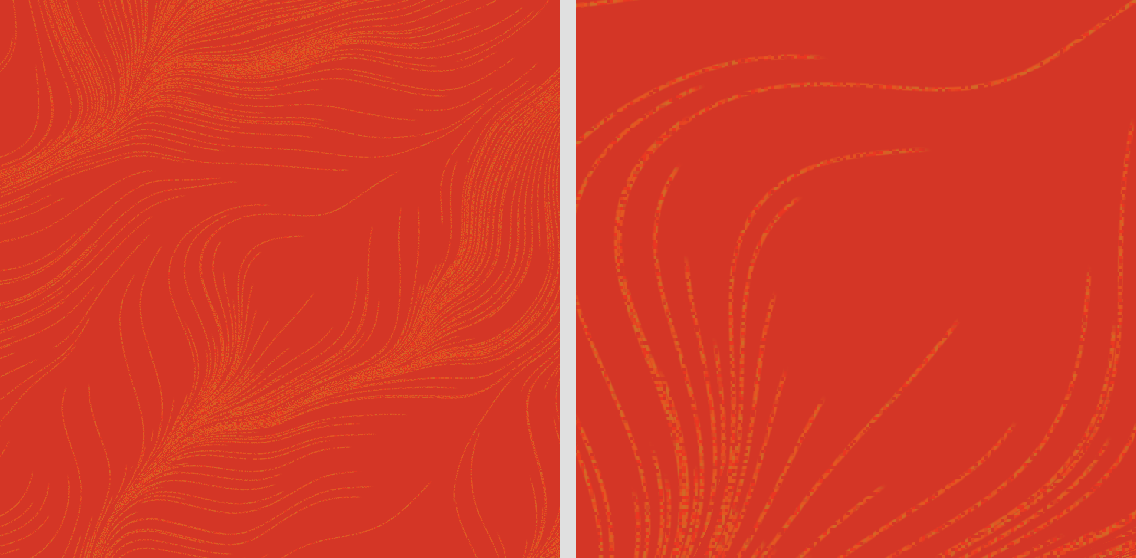
Left: the whole. Right: its middle third, enlarged.
This pattern is drawn by a WebGL 1 fragment shader. Its source:

```glsl
precision highp float;
// Fine dotted streamlines that run down a noisy slope field and gather into trunks.
// Each point is traced upstream to a few seed rows; where it lands on a row names
// its line, and the stretching of the flow along the way gives the line distance.

uniform vec2 u_resolution;

const float ROW_GAP = 0.2;       // distance between seed rows
const float SEED_GAP = 0.014;    // distance between seeds on a row
const float GRAINS = 510.0;      // grains per canvas height

float hash(vec2 p) {
  return fract(sin(dot(p, vec2(127.1, 311.7))) * 43758.5453);
}

// Value noise in -1..1, with its derivative along y.
vec2 noiseAndSlope(vec2 p) {
  vec2 cell = floor(p), f = fract(p);
  vec2 w = f * f * (3.0 - 2.0 * f);
  float low = mix(hash(cell), hash(cell + vec2(1.0, 0.0)), w.x);
  float high = mix(hash(cell + vec2(0.0, 1.0)), hash(cell + 1.0), w.x);
  return vec2(mix(low, high, w.y) * 2.0 - 1.0,
              12.0 * (high - low) * f.y * (1.0 - f.y));
}

// Sideways drift per unit travelled downstream, and its derivative across the flow.
vec2 drift(vec2 q) {
  vec2 n = noiseAndSlope(q * vec2(3.6, 4.6) + 31.0) * vec2(0.85, 0.85 * 4.6)
         + noiseAndSlope(q * 9.0 + 17.0) * vec2(0.22, 0.22 * 9.0);
  float t = tan(1.15 * sin(1.7 * n.x));
  return vec2(t, 1.955 * cos(1.7 * n.x) * n.y * (1.0 + t * t));
}

// Coverage of the lines seeded on one row, at the given age past that row.
float rowLines(float row, float across, float stretch, float facing, float age) {
  float seed = floor(across / SEED_GAP);
  vec2 id = vec2(seed, row);
  float center = 0.5 + 0.5 * (hash(id + 3.7) - 0.5);
  float gap = SEED_GAP * GRAINS * facing / stretch;
  float dist = abs(fract(across / SEED_GAP) - center) * gap;

  float birth = ROW_GAP * hash(id + 11.3);
  float death = 0.3 + 0.5 * hash(id + 23.9);
  float alive = smoothstep(birth, birth + 0.01, age)
              * (1.0 - smoothstep(death - 0.01, death, age));
  // Thin out lines that crowd together.
  float kept = step(hash(id + 41.1), clamp(gap / 2.5, 0.4, 1.0));
  return (1.0 - smoothstep(0.25, 1.1, dist)) * alive * kept;
}

void main() {
  vec2 p = gl_FragCoord.xy / u_resolution.y;

  // Flow frame: x runs downstream to the lower left, y across.
  vec2 q = vec2(dot(p, vec2(-0.62, -0.785)), dot(p, vec2(0.785, -0.62)));
  float along = q.x;
  float row = floor(along / ROW_GAP);
  float facing = inversesqrt(1.0 + pow(drift(q).x, 2.0));

  // Trace upstream row by row with midpoint steps.
  float logStretch = 0.0, ink = 0.0;
  for (int i = 0; i < 4; i++) {
    float h = (q.x - row * ROW_GAP) / 8.0;
    for (int s = 0; s < 8; s++) {
      vec2 middle = q - 0.5 * h * vec2(1.0, drift(q).x);
      vec2 d = drift(middle);
      q -= h * vec2(1.0, d.x);
      logStretch -= h * d.y;
    }
    float age = along - row * ROW_GAP;
    ink = max(ink, rowLines(row, q.y, exp(logStretch), facing, age));
    row -= 1.0;
  }

  // Break the lines into grains of mixed tint.
  vec2 grain = floor(p * GRAINS);
  float tint = hash(grain + 5.3);
  vec3 ground = vec3(0.83, 0.21, 0.15);
  vec3 scarlet = vec3(0.92, 0.21, 0.13);
  vec3 orange = vec3(0.89, 0.34, 0.13);
  vec3 ochre = vec3(0.82, 0.41, 0.15);
  vec3 dotColor = mix(scarlet, orange, smoothstep(0.1, 0.45, tint));
  dotColor = mix(dotColor, ochre, smoothstep(0.65, 0.9, tint));
  float strength = smoothstep(0.1, 0.45, hash(grain + 71.9));

  gl_FragColor = vec4(mix(ground, dotColor, ink * strength), 1.0);
}
```
